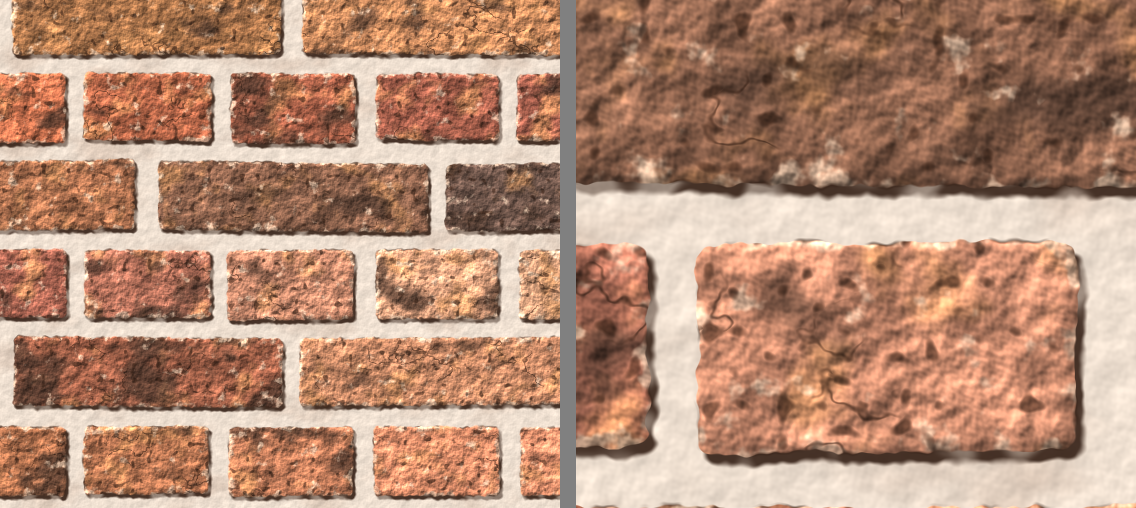
Left: the whole. Right: its middle third, enlarged.
Give the GLSL for this texture, as a Shadertoy shader.

```glsl
// Weathered brick wall: courses of long and short bricks set in pale mortar.

const float COURSE = 0.1739;              // height of one course with its joint
const float UNIT = 0.2852;                // width of a short brick with its joint
const float TOP_CUT = 0.0489;             // part of the top course off the canvas
const vec2 TO_LIGHT = vec2(-0.58, 0.81);

const vec3 MORTAR = vec3(0.94, 0.88, 0.82);
const vec3 MORTAR_STAIN = vec3(0.83, 0.74, 0.67);
const vec3 CHALK = vec3(0.94, 0.82, 0.71);
const vec3 OCHRE = vec3(0.84, 0.59, 0.38);
const vec3 SOOT = vec3(0.29, 0.21, 0.17);
const vec3 SHADOW = vec3(0.20, 0.12, 0.08);

// Clay colour at the left and right end of each course, top to bottom
const vec3 CLAY_LEFT[6] = vec3[6](
    vec3(0.66, 0.45, 0.29), vec3(0.76, 0.43, 0.30), vec3(0.69, 0.45, 0.32),
    vec3(0.64, 0.38, 0.31), vec3(0.64, 0.37, 0.28), vec3(0.72, 0.46, 0.32));
const vec3 CLAY_RIGHT[6] = vec3[6](
    vec3(0.85, 0.58, 0.40), vec3(0.64, 0.37, 0.30), vec3(0.40, 0.31, 0.27),
    vec3(0.86, 0.64, 0.50), vec3(0.80, 0.56, 0.42), vec3(0.84, 0.54, 0.41));

struct Brick {
    float dist;     // signed distance to the outline, negative inside
    vec2 id;        // column and course
    float centerX;
};

vec2 hash2(vec2 p) {
    vec3 q = fract(p.xyx * vec3(0.1031, 0.1030, 0.0973));
    q += dot(q, q.yzx + 33.33);
    return fract((q.xx + q.yz) * q.zy);
}

float gradientDot(vec2 cell, vec2 offset) {
    float angle = 6.2832 * hash2(cell).x;
    return dot(vec2(cos(angle), sin(angle)), offset);
}

float gradientNoise(vec2 p) {
    vec2 i = floor(p), f = p - i;
    vec2 u = f * f * f * (f * (f * 6.0 - 15.0) + 10.0);
    vec2 e = vec2(0.0, 1.0);
    return mix(mix(gradientDot(i, f), gradientDot(i + e.yx, f - e.yx), u.x),
               mix(gradientDot(i + e, f - e), gradientDot(i + e.yy, f - e.yy), u.x), u.y);
}

float fbm(vec2 p) {
    float sum = 0.0, amp = 0.5;
    for (int i = 0; i < 4; i++) {
        sum += amp * gradientNoise(p);
        p = mat2(1.6, 1.2, -1.2, 1.6) * p + 7.3;
        amp *= 0.5;
    }
    return sum;
}

float roundedBox(vec2 p, vec2 halfSize, float radius) {
    vec2 q = abs(p) - halfSize + radius;
    return length(max(q, 0.0)) + min(max(q.x, q.y), 0.0) - radius;
}

Brick brickAt(vec2 p) {
    // Ragged outlines
    p += 0.007 * vec2(fbm(p * 24.0), fbm(p * 24.0 + 31.0));
    p += 0.003 * vec2(gradientNoise(p * 95.0), gradientNoise(p * 95.0 + 17.0));
    float depth = 1.0 - p.y + TOP_CUT;
    float course = floor(depth / COURSE);
    float width = mod(course, 2.0) < 0.5 ? 2.0 * UNIT : UNIT;
    float shift = 0.004 + 0.5 * UNIT * course;
    float column = floor((p.x - shift) / width);
    float centerX = (column + 0.5) * width + shift;

    // Small differences in place, size and tilt
    vec2 id = vec2(column, course);
    vec2 rnd = hash2(id + 3.7) - 0.5, rnd2 = hash2(id + 19.1);
    vec2 local = vec2(p.x - centerX, (course + 0.5) * COURSE - depth);
    local.y += 0.03 * rnd.x * local.x;
    local -= vec2(0.008, 0.005) * rnd;
    vec2 halfSize = 0.5 * vec2(width, COURSE) - vec2(0.017, 0.018) - vec2(0.006, 0.004) * rnd2;
    return Brick(roundedBox(local, halfSize, 0.010), id, centerX);
}

// Slope of the rough surface towards the light
float relief(vec2 p, float scale) {
    return fbm(p * scale) - fbm((p + 0.003 * TO_LIGHT) * scale);
}

vec3 clayColor(vec2 p, Brick b) {
    vec2 rnd = hash2(b.id + 41.3);
    vec2 q = p + 5.0 * rnd;
    int course = clamp(int(b.id.y), 0, 5);
    vec3 color = mix(CLAY_LEFT[course], CLAY_RIGHT[course], smoothstep(0.0, 1.1, b.centerX));
    color *= 0.94 + 0.16 * rnd.x;
    color = mix(color, OCHRE, 0.6 * smoothstep(0.02, 0.28, fbm(q * 13.0)));
    color *= 1.0 + 0.7 * fbm(q * 22.0 + 9.0);

    // Soot, chalky rims and crumbs, pits and cracks
    float soot = smoothstep(0.05, 0.28, fbm(q * vec2(8.0, 12.0) + 4.0) + 0.24 * (rnd.y - 0.5));
    color = mix(color, SOOT, 0.75 * soot);
    float rim = smoothstep(-0.014, 0.0, b.dist);
    float chalk = smoothstep(0.14, 0.34, fbm(q * 38.0 + 2.0) + 0.22 * rim);
    color = mix(color, CHALK, 0.65 * chalk);
    float pits = smoothstep(0.28, 0.48, gradientNoise(q * 62.0));
    float crack = 1.0 - smoothstep(0.0, 0.035, abs(fbm(q * vec2(15.0, 19.0))));
    crack *= smoothstep(0.05, 0.3, gradientNoise(q * 11.0 + 6.0));
    color = mix(color, SHADOW, max(0.6 * pits, 0.55 * crack));
    return color * (1.0 + 2.3 * relief(p, 42.0));
}

vec3 mortarColor(vec2 p) {
    vec3 color = mix(MORTAR, MORTAR_STAIN, 0.6 * smoothstep(0.0, 0.35, fbm(p * vec2(7.0, 12.0))));
    return color * (1.0 + 0.10 * fbm(p * 60.0) + 0.45 * relief(p, 34.0));
}

void mainImage(out vec4 fragColor, in vec2 fragCoord) {
    vec2 p = fragCoord / iResolution.y;
    float pixel = 1.0 / iResolution.y;
    Brick brick = brickAt(p);
    float lightDist = brickAt(p + 0.008 * TO_LIGHT).dist;

    // Mortar with the shadows cast below and right of the bricks
    float shadow = 1.0 - smoothstep(-0.002, 0.002 + pixel, lightDist);
    float grit = smoothstep(-0.25, 0.15, gradientNoise(p * 34.0));
    vec3 mortar = mix(mortarColor(p), SHADOW, shadow * (0.45 + 0.45 * grit));

    // Bricks with a bevel, bright towards the light
    float bevel = smoothstep(-0.010, 0.0, brick.dist) * clamp((lightDist - brick.dist) / 0.008, -1.0, 1.0);
    vec3 clay = clayColor(p, brick) * (1.0 + 0.30 * bevel);
    vec3 color = mix(clay, mortar, smoothstep(-pixel, pixel, brick.dist));

    // Broken dark seam along the outline
    float seam = 1.0 - smoothstep(0.0, 0.0015 + pixel, abs(brick.dist));
    color = mix(color, SHADOW, 0.5 * seam * smoothstep(0.0, 0.3, gradientNoise(p * 48.0 + 8.0)));
    fragColor = vec4(clamp(color, 0.0, 1.0), 1.0);
}
```
